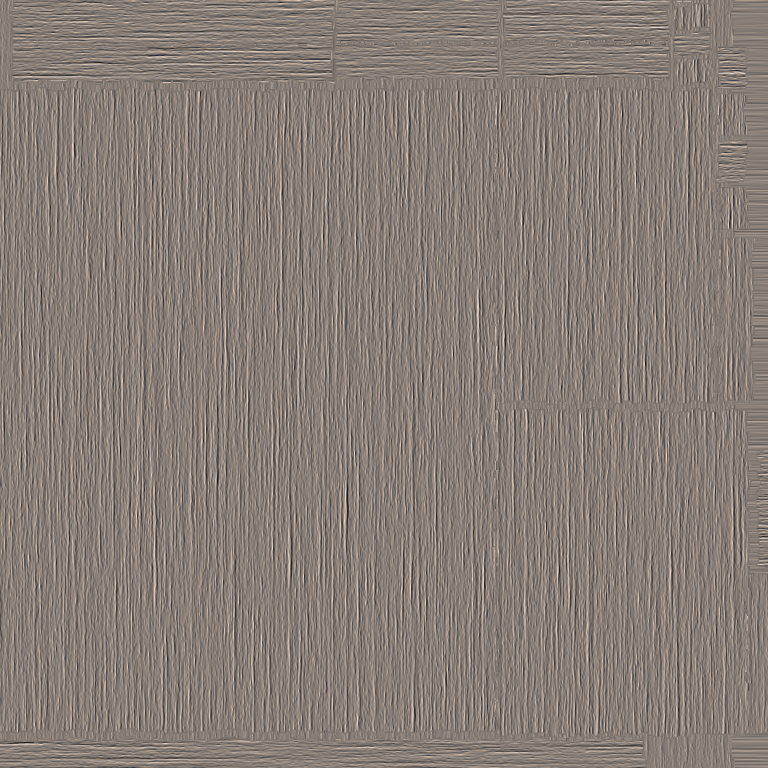
Reproduce this texture procedurally as a WebGL 2 fragment shader.

```glsl
#version 300 es
precision highp float;

uniform vec2 u_resolution;
out vec4 fragColor;

struct Panel {
  float inset;    // distance inward from the border
  float turned;   // 1 when the grain runs sideways
  float seed;
  float relief;   // contrast of the grain
  float stretch;  // frequency along the grain
};

vec3 hash3(vec2 p) {
  vec3 q = fract(p.xyx * vec3(0.1031, 0.103, 0.0973));
  q += dot(q, q.yxz + 33.33);
  return fract((q.xxy + q.yzz) * q.zyx);
}

// Cellular noise: every cell holds one embossed fibre, lit on one side.
// A higher sharpness makes the fibre thinner within its cell.
float fibres(vec2 p, float sharpness, float seed) {
  vec2 cell = floor(p);
  float sum = 0.0;
  for (int j = -1; j <= 1; j++) {
    for (int i = -1; i <= 1; i++) {
      vec2 id = cell + vec2(i, j);
      vec3 rnd = hash3(id + seed);
      vec2 d = (p - id - rnd.xy) * vec2(sharpness, 2.0);
      float strength = mix(-0.5, 1.1, rnd.z);
      sum -= strength * d.x * exp(-dot(d, d));
    }
  }
  return sum;
}

// Layered sines, roughly -1 to 1.
float waves(vec2 p) {
  return 0.5 * sin(p.x + 1.7 * sin(p.y * 0.8))
       + 0.3 * sin(p.x * 2.3 - p.y * 1.4 + 2.0)
       + 0.2 * sin(p.y * 3.1 + p.x * 4.7);
}

// Torn borders: small steps plus a slow wobble.
vec2 ragged(vec2 p, float amount) {
  vec2 steps = vec2(hash3(floor(p.yy * vec2(45.0, 80.0))).x,
                    hash3(floor(p.xx * vec2(45.0, 80.0)) + 9.0).y) - 0.5;
  vec2 wobble = vec2(waves(p.yx * vec2(60.0, 4.0)), waves(p * vec2(60.0, 4.0)));
  return p + amount * (steps + 0.4 * wobble);
}

// box holds left, bottom, right, top.
void place(inout Panel panel, vec2 p, vec4 box, float turned, float seed, float relief) {
  vec2 gap = min(p - box.xy, box.zw - p);
  float inset = min(gap.x, gap.y);
  if (inset > 0.0) panel = Panel(inset, turned, seed, relief, 1.0);
}

Panel findPanel(vec2 p) {
  // Short upright creases in the seams, long smears in the right margin
  float margin = step(0.955, p.x);
  Panel panel = Panel(1.0, margin, 3.0, 0.5, mix(1.6, 0.15, margin));

  // Large boards with upright grain
  place(panel, p, vec4(-0.1, 0.047, 0.655, 0.884), 0.0, 11.0, 1.0);
  place(panel, p, vec4(0.645, 0.475, 0.93, 0.884), 0.0, 127.0, 1.0);
  place(panel, p, vec4(0.645, 0.042, 0.975, 0.466), 0.0, 251.0, 1.0);
  place(panel, p, vec4(0.936, 0.476, 0.981, 0.69), 0.0, 333.0, 0.9);
  place(panel, p, vec4(0.972, 0.042, 1.1, 0.25), 0.0, 391.0, 0.8);
  place(panel, p, vec4(0.986, 0.258, 1.1, 0.412), 1.0, 417.0, 1.1);

  // Sideways strips
  place(panel, p, vec4(-0.1, -0.1, 0.84, 0.038), 1.0, 463.0, 0.9);
  for (int i = 0; i < 2; i++) {
    float row = float(i);
    float low = 0.893 + 0.048 * row;
    float high = low + 0.05 + 0.012 * row;
    place(panel, p, vec4(0.016, low, 0.434, high), 1.0, 511.0, 1.0);
    place(panel, p, vec4(0.437, low + 0.004, 0.65, high), 1.0, 613.0 + row * 41.0, 0.9);
    place(panel, p, vec4(0.656, low + 0.004, 0.872, high), 1.0, 719.0 + row * 41.0, 0.95);
  }

  // Crumpled scraps in the corner
  for (int i = 0; i < 4; i++) {
    float row = float(i);
    float low = 0.7 + 0.061 * row;
    place(panel, p, vec4(0.935, low, 0.973, low + 0.056), mod(row, 2.0), 811.0 + row * 37.0, 1.3);
    low = 0.89 + 0.036 * row;
    place(panel, p, vec4(0.878, low, 0.926, low + 0.032), mod(row, 2.0), 907.0 + row * 37.0, 1.2);
  }
  return panel;
}

void main() {
  vec2 uv = gl_FragCoord.xy / u_resolution;
  Panel panel = findPanel(ragged(uv, 0.005));

  // x runs across the grain, y along it
  vec2 g = mix(uv, uv.yx, panel.turned);
  g.x += 0.0006 * waves(vec2(g.y * 42.0, g.x * 55.0)) * panel.stretch;
  g.y *= panel.stretch;

  float line = fibres(g * vec2(95.0, 3.0), 6.8, panel.seed);
  float strand = fibres(g * vec2(190.0, 12.0), 3.7, panel.seed + 17.0);
  float fine = fibres(g * vec2(300.0, 50.0), 2.9, panel.seed + 31.0);
  float speck = fibres(g * vec2(420.0, 190.0), 2.2, panel.seed + 53.0);

  float grain = 0.45 * line + 0.43 * strand + 0.37 * fine + 0.28 * speck;
  float patches = 1.0 + 0.15 * waves(g * vec2(75.0, 19.0) + panel.seed);
  float relief = panel.relief * patches * smoothstep(0.0, 0.003, panel.inset);

  // Broken shadow along each border
  float shadow = exp(-pow(panel.inset / 0.0018, 2.0)) * (0.5 + 0.5 * waves(uv * 90.0));
  float tone = clamp(0.533 + grain * relief - 0.06 * shadow, 0.12, 0.9);

  // Warm and cool threads
  float warmth = 0.1 * (fine + speck) * relief;
  vec3 color = tone * vec3(1.0, 0.92, 0.866) + vec3(0.0, 0.002, 0.004);
  color += warmth * vec3(0.5, 0.0, -0.6);
  fragColor = vec4(color, 1.0);
}
```
